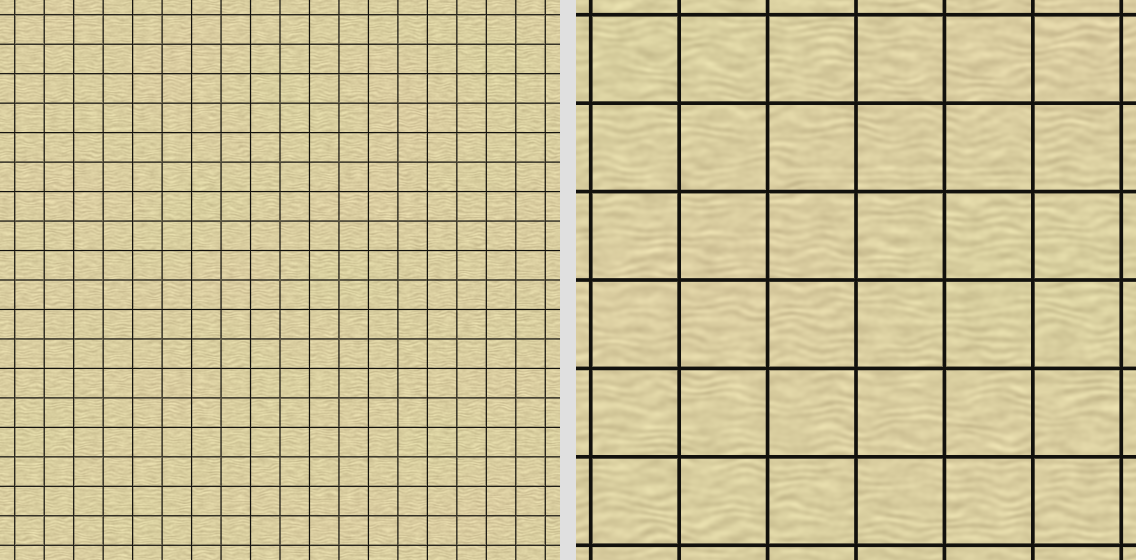
Left: the whole. Right: its middle third, enlarged.
This pattern is drawn by a WebGL 2 fragment shader. Its source:

```glsl
#version 300 es
precision highp float;

#define CELLS 19.0
#define LINE_WIDTH 0.0022
#define RIPPLES 152.0
#define RIPPLE_WARP 1.3
#define RIPPLE_DEPTH 0.20
#define STREAK_DEPTH 0.42
#define GRAIN_DEPTH 0.18
#define TINT_DEPTH 0.02
#define INK vec3(0.07, 0.065, 0.05)
#define PAPER_SHADE vec3(0.78, 0.73, 0.555)
#define PAPER_LIGHT vec3(0.93, 0.89, 0.70)

uniform vec2 u_resolution;
out vec4 fragColor;

const float TAU = 6.28318;

// Unit gradient at a lattice point, wrapped to the period
vec2 latticeGradient(vec2 cell, vec2 period, float seed) {
    uvec2 c = uvec2(mod(cell, period));
    uint h = c.x * 1597u + c.y * 51749u + uint(seed) * 7919u;
    h = (h ^ (h >> 15)) * 73939u;
    h = (h ^ (h >> 13)) * 60493u;
    h ^= h >> 16;
    float angle = float(h & 65535u) / 65536.0 * TAU;
    return vec2(cos(angle), sin(angle));
}

// Tileable gradient noise, roughly -0.7 to 0.7
float gradientNoise(vec2 uv, vec2 period, float seed) {
    vec2 p = uv * period;
    vec2 cell = floor(p);
    vec2 f = p - cell;
    vec2 w = f * f * f * (f * (f * 6.0 - 15.0) + 10.0);
    vec2 e = vec2(0.0, 1.0);
    float a = dot(latticeGradient(cell, period, seed), f);
    float b = dot(latticeGradient(cell + e.yx, period, seed), f - e.yx);
    float c = dot(latticeGradient(cell + e.xy, period, seed), f - e.xy);
    float d = dot(latticeGradient(cell + e.yy, period, seed), f - e.yy);
    return mix(mix(a, b, w.x), mix(c, d, w.x), w.y);
}

// Laid paper: wavering horizontal ridges, short streaks and fine grain
float paperRelief(vec2 uv) {
    float warp = gradientNoise(uv, vec2(38.0, 57.0), 1.0);
    float strength = 0.8 + gradientNoise(uv, vec2(38.0, 38.0), 2.0);
    float ripple = sin(TAU * (uv.y * RIPPLES + RIPPLE_WARP * warp)) * strength;
    float streak = gradientNoise(uv, vec2(57.0, 171.0), 3.0);
    float grain = gradientNoise(uv, vec2(190.0, 285.0), 4.0);
    return RIPPLE_DEPTH * ripple + STREAK_DEPTH * streak + GRAIN_DEPTH * grain;
}

// Ink coverage of the ruled grid, with lines through the cell centres
float gridCoverage(vec2 uv) {
    vec2 distanceToLine = abs(fract(uv * CELLS) - 0.5) / CELLS;
    vec2 pixel = 1.0 / u_resolution;
    vec2 ink = clamp((0.5 * LINE_WIDTH - distanceToLine) / pixel + 0.5, 0.0, 1.0);
    ink *= min(vec2(1.0), LINE_WIDTH / pixel);
    return max(ink.x, ink.y);
}

void main() {
    vec2 uv = gl_FragCoord.xy / u_resolution;

    // Paper with a faint warm drift in hue
    float relief = clamp(0.47 + paperRelief(uv), 0.0, 1.0);
    vec3 color = mix(PAPER_SHADE, PAPER_LIGHT, relief);
    float tint = gradientNoise(uv, vec2(5.0, 7.0), 5.0);
    color += TINT_DEPTH * tint * vec3(0.4, -0.5, 0.3);

    // Ruled lines
    color = mix(color, INK, gridCoverage(uv));
    fragColor = vec4(color, 1.0);
}
```
